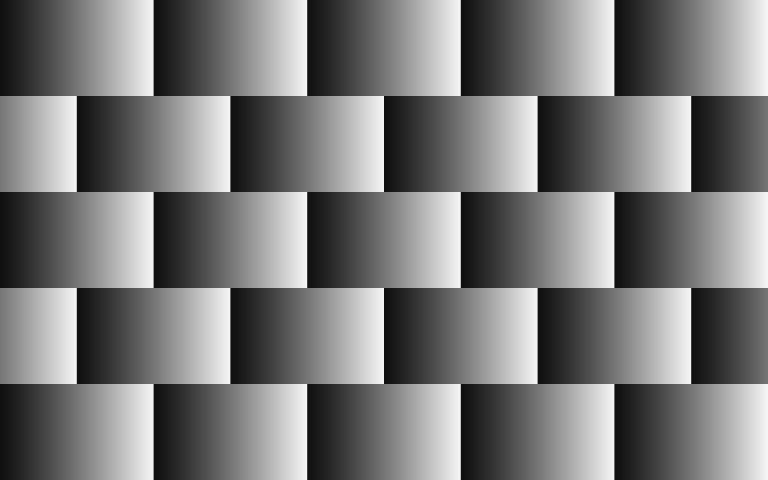
Give the GLSL for this pattern, as a Shadertoy shader.

```glsl
#define COLUMNS 5.0
#define ROWS 5.0
#define ROW_SHIFT 0.5
#define DARK 0.06
#define LIGHT 0.965
#define RAMP_POWER 1.18

// Grey level across one brick, from its dark left side to its light right side
float ramp(float t) {
    return mix(DARK, LIGHT, pow(clamp(t, 0.0, 1.0), RAMP_POWER));
}

// Pixel coverage on the positive side of a seam
float coverage(float offset, float pixel) {
    return clamp(offset / pixel + 0.5, 0.0, 1.0);
}

// One row of bricks, every second row shifted sideways
float brickRow(float x, float row, float pixel) {
    x -= ROW_SHIFT * mod(row, 2.0);
    float offset = x - floor(x + 0.5);
    return mix(ramp(1.0 + offset), ramp(offset), coverage(offset, pixel));
}

void mainImage(out vec4 fragColor, in vec2 fragCoord) {
    vec2 grid = vec2(COLUMNS, ROWS);
    vec2 cell = fragCoord / iResolution.xy * grid;
    vec2 pixel = grid / iResolution.xy;

    // Blend the rows below and above the nearest horizontal seam
    float seam = floor(cell.y + 0.5);
    float below = brickRow(cell.x, seam - 1.0, pixel.x);
    float above = brickRow(cell.x, seam, pixel.x);
    float grey = mix(below, above, coverage(cell.y - seam, pixel.y));

    fragColor = vec4(vec3(grey), 1.0);
}
```
